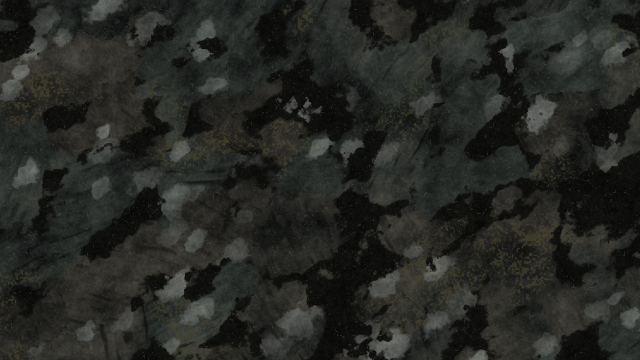
A Shadertoy shader for this texture:

```glsl
// Polished dark granite: grey-green cleaved crystals from a warped Voronoi,
// ragged black mica from stretched fractal noise, pale feldspar flecks and
// ochre dust, all drawn out along one rising diagonal.

const float GRAIN_ANGLE   = 0.66;              // direction of the stretch, radians
const vec2  CRYSTAL_FREQ  = vec2(3.2, 4.6);    // cells per canvas height, along / across
const vec2  MICA_FREQ     = vec2(7.0, 11.5);
const vec2  FLECK_FREQ    = vec2(9.0, 14.0);
const float DUST_FREQ     = 210.0;
const float MICA_LEVEL    = 0.645;             // higher means less mica
const float MICA_EDGE     = 0.045;
const float FLECK_CHANCE  = 0.30;
const float BODY_TONE     = 0.163;

const vec3 GREEN_TINT   = vec3(0.93, 1.03, 0.96);
const vec3 WARM_TINT    = vec3(1.03, 1.01, 0.91);
const vec3 MICA_COLOR   = vec3(0.046, 0.046, 0.041);
const vec3 FLECK_COLOR  = vec3(0.385, 0.400, 0.385);
const vec3 OCHRE_COLOR  = vec3(0.270, 0.250, 0.150);
const vec3 GLINT_COLOR  = vec3(0.300, 0.300, 0.270);

// Integer hash: three random values in 0..1 per lattice cell
vec3 hash3(vec2 cell) {
    uvec3 v = uvec3(uvec2(ivec2(cell)), 77u);
    v = v * 1664525u + 1013904223u;
    v.x += v.y * v.z; v.y += v.z * v.x; v.z += v.x * v.y;
    v ^= v >> 16u;
    v.x += v.y * v.z; v.y += v.z * v.x; v.z += v.x * v.y;
    return vec3(v >> 8u) / 16777215.0;
}

float noise(vec2 p) {
    vec2 i = floor(p), f = p - i;
    f = f * f * (3.0 - 2.0 * f);
    float low  = mix(hash3(i).x, hash3(i + vec2(1, 0)).x, f.x);
    float high = mix(hash3(i + vec2(0, 1)).x, hash3(i + vec2(1, 1)).x, f.x);
    return mix(low, high, f.y);
}

float fbm(vec2 p) {
    float sum = 0.0, amp = 0.516;
    for (int k = 0; k < 5; k++) {
        sum += amp * noise(p);
        p = mat2(1.6, 1.2, -1.2, 1.6) * p + 17.3;
        amp *= 0.5;
    }
    return sum;
}

vec2 rotate(vec2 p, float angle) {
    float c = cos(angle), s = sin(angle);
    return vec2(c * p.x + s * p.y, c * p.y - s * p.x);
}

// Voronoi crystals: xyz = random values of the cell, w = gap to the next cell
vec4 crystals(vec2 p) {
    vec2 base = floor(p);
    float nearest = 9.0, second = 9.0;
    vec3 id = vec3(0.0);
    for (int y = -1; y <= 1; y++)
    for (int x = -1; x <= 1; x++) {
        vec2 cell = base + vec2(x, y);
        vec3 h = hash3(cell + 300.0);
        float d = length(cell + h.xy - p);
        if (d < nearest) { second = nearest; nearest = d; id = h.zxy; }
        else second = min(second, d);
    }
    return vec4(id, second - nearest);
}

// Scattered soft blobs, clustered by a slow noise
float flecks(vec2 p, float ragged) {
    vec2 base = floor(p);
    float cover = 0.0;
    for (int y = -1; y <= 1; y++)
    for (int x = -1; x <= 1; x++) {
        vec2 cell = base + vec2(x, y);
        vec3 place = hash3(cell + 900.0), kind = hash3(cell + 1700.0);
        float chance = FLECK_CHANCE * 2.0 * noise(cell * 0.3 + 40.0);
        float radius = mix(0.22, 0.52, kind.y);
        float d = length(cell + place.xy - p) / radius + ragged;
        float blob = (1.0 - smoothstep(0.65, 1.15, d)) * mix(0.4, 1.0, kind.z);
        cover = max(cover, blob * step(kind.x, chance));
    }
    return cover;
}

void mainImage(out vec4 fragColor, in vec2 fragCoord) {
    vec2 p = fragCoord / iResolution.y;
    vec2 warp = vec2(fbm(p * 9.0 + 5.0), fbm(p * 9.0 + 61.0)) - 0.5;
    vec2 q = rotate(p, GRAIN_ANGLE) + 8.0;
    float fine = fbm(p * 48.0 + 23.0) - 0.5;
    float dust = noise(p * DUST_FREQ) - 0.5;

    // Crystal bodies with cloudy tone and cleavage lines
    vec4 crystal = crystals((q + 0.13 * warp) * CRYSTAL_FREQ);
    float seam = 1.0 - smoothstep(0.0, 0.28, crystal.w);
    float cloud = fbm(q * vec2(9.0, 13.0) + 90.0) - 0.5;
    vec2 cleave = rotate(p + 0.03 * warp, crystal.y * 3.14159);
    float lines = noise(cleave * vec2(16.0, 120.0));
    float cracks = smoothstep(0.74, 0.95, noise(cleave * vec2(13.0, 65.0) + 31.0));
    float tone = BODY_TONE + 0.065 * (crystal.x - 0.5) + 0.22 * cloud + 0.10 * fine
               + 0.045 * dust + 0.045 * (lines - 0.5) * crystal.z;
    tone *= 1.0 - 0.5 * cracks * crystal.z;
    vec3 color = tone * mix(GREEN_TINT, WARM_TINT, smoothstep(0.3, 0.8, crystal.y + cloud));

    // Ochre dust in slow patches
    float patchy = smoothstep(0.54, 0.70, fbm(q * vec2(4.0, 5.5) + 140.0));
    color = mix(color, OCHRE_COLOR, patchy * smoothstep(0.0, 0.35, dust + fine) * 0.65);

    // Pale feldspar flecks
    float fleck = flecks((q + 0.045 * warp) * FLECK_FREQ, 1.6 * fine);
    vec3 pale = FLECK_COLOR * (1.0 + 0.9 * cloud + 0.5 * fine + 0.12 * dust);
    color = mix(color, pale, 0.85 * fleck);

    // Black mica gathers in the seams and bites into everything else
    float field = fbm((q + 0.04 * warp) * MICA_FREQ + 200.0)
                + 0.14 * seam + 0.22 * fine + 0.05 * dust - 0.09 * fleck;
    float mica = smoothstep(MICA_LEVEL - MICA_EDGE, MICA_LEVEL + MICA_EDGE, field);
    color = mix(color, MICA_COLOR * (1.0 + 0.7 * dust + fine), 0.96 * mica);

    // Tiny glints
    float glint = smoothstep(0.84, 0.97, noise(p * DUST_FREQ * 0.9 + 400.0));
    color = mix(color, GLINT_COLOR, 0.4 * glint);

    fragColor = vec4(clamp(color, 0.0, 1.0), 1.0);
}
```
